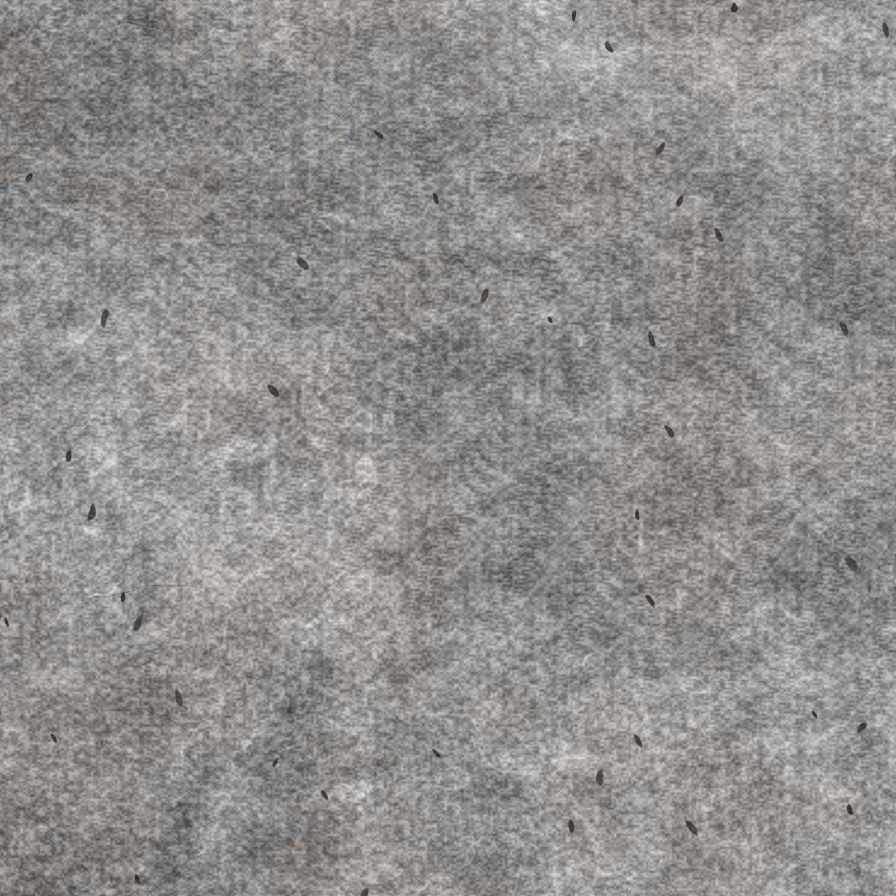
A WebGL 2 fragment shader for this texture:

```glsl
#version 300 es
precision highp float;

#define BASE_TONE 0.558
#define CLOUD_CONTRAST 0.25
#define MOTTLE_CONTRAST 0.24
#define GRAIN_CONTRAST 0.21
#define PATCH_LIFT 0.075
#define RIM_LIFT 0.09
#define WISP_LIFT 0.085
#define CRACK_DEPTH 0.09
#define FLECK_CHANCE 0.24
#define FLECK_COLOR vec3(0.20, 0.18, 0.17)
#define RUST_COLOR vec3(0.66, 0.57, 0.50)

uniform vec2 u_resolution;
out vec4 fragColor;

float hash(vec2 p) {
    return fract(sin(dot(p, vec2(127.1, 311.7))) * 43758.55);
}

float noise(vec2 p) {
    vec2 i = floor(p), f = fract(p);
    f = f * f * (3.0 - 2.0 * f);
    float low = mix(hash(i), hash(i + vec2(1, 0)), f.x);
    float high = mix(hash(i + vec2(0, 1)), hash(i + vec2(1, 1)), f.x);
    return mix(low, high, f.y);
}

float fbm(vec2 p) {
    float sum = 0.0, amp = 0.533;
    for (int i = 0; i < 4; i++) {
        sum += amp * noise(p);
        p = mat2(0.96, 0.28, -0.28, 0.96) * p * 2.03 + 19.7;
        amp *= 0.5;
    }
    return sum;
}

// Scattered ellipses: x = distance (1 on the outline), y = random id.
vec2 scatter(vec2 p, float cells, float chance, vec2 radii, float lean, float seed) {
    p *= cells;
    vec2 nearest = vec2(9.0, 0.0);
    for (int y = -1; y <= 1; y++)
    for (int x = -1; x <= 1; x++) {
        vec2 cell = floor(p) + vec2(x, y);
        vec2 key = cell + seed;
        if (hash(key) > chance) continue;
        vec2 jitter = vec2(hash(key + 3.3), hash(key + 7.7));
        vec2 d = p - cell - jitter;
        float angle = lean + 1.6 * (hash(key + 11.1) - 0.5);
        float c = cos(angle), s = sin(angle);
        d = mat2(c, -s, s, c) * d;
        float id = hash(key + 15.5);
        float dist = length(d / (radii * mix(0.45, 1.0, id)));
        if (dist < nearest.x) nearest = vec2(dist, id);
    }
    return nearest;
}

float ridge(float value, float width) {
    return 1.0 - smoothstep(0.0, width, abs(value - 0.5));
}

void main() {
    vec2 uv = gl_FragCoord.xy / u_resolution.y;
    vec2 ragged = vec2(noise(uv * 75.0), noise(uv * 75.0 + 41.0)) - 0.5;
    vec2 swirl = vec2(noise(uv * 22.0 + 5.0), noise(uv * 22.0 + 63.0)) - 0.5;
    vec2 warped = uv + 0.008 * ragged + 0.016 * swirl;

    // Broad horizontal clouds, mottling and sandy grain
    float cloud = fbm(uv * vec2(3.2, 5.5) + 8.0);
    float mottle = fbm(warped * vec2(25.0, 34.0) + 30.0);
    float coarse = noise(uv * vec2(165.0, 205.0));
    float fine = noise(uv * vec2(370.0, 410.0) + 90.0);
    float tone = BASE_TONE + CLOUD_CONTRAST * (cloud - 0.5);
    tone += MOTTLE_CONTRAST * (mottle - 0.5);
    tone += GRAIN_CONTRAST * (coarse + fine - 1.0);

    // Pale fossil patches, large and small
    vec2 large = scatter(warped, 8.0, 0.34, vec2(0.24, 0.15), 0.2, 20.0);
    vec2 small = scatter(warped, 26.0, 0.24, vec2(0.25, 0.18), 0.3, 50.0);
    float pale = smoothstep(1.12, 0.85, large.x) * large.y;
    pale = max(pale, smoothstep(1.2, 0.75, small.x) * small.y);
    tone += PATCH_LIFT * pale * (0.7 + 0.6 * coarse);

    // Broken shell rims
    vec2 shell = scatter(warped, 15.0, 0.36, vec2(0.27, 0.19), 0.5, 80.0);
    float rim = 1.0 - smoothstep(0.05, 0.24, abs(shell.x - 1.0));
    tone += RIM_LIFT * rim * smoothstep(0.4, 0.65, noise(uv * 38.0 + 12.0));

    // Light wisps and dark hairline cracks
    float wispArea = smoothstep(0.48, 0.64, fbm(uv * 6.0 + 70.0));
    tone += WISP_LIFT * wispArea * ridge(fbm(warped * 18.0 + 55.0), 0.045);
    float crackArea = smoothstep(0.5, 0.64, fbm(uv * 5.0 + 27.0));
    tone -= CRACK_DEPTH * crackArea * ridge(fbm(uv * vec2(7.0, 19.0) + 14.0), 0.016);

    // Cool to warm gray tint
    float warmth = smoothstep(0.3, 0.7, fbm(uv * 9.0 + 33.0));
    vec3 tint = mix(vec3(-0.001, -0.004, 0.004), vec3(0.012, 0.0, -0.014), warmth);
    vec3 color = vec3(tone) + tint;

    // Sparse rusty grains
    vec2 rust = scatter(warped, 20.0, 0.13, vec2(0.15, 0.08), 0.2, 110.0);
    color = mix(color, RUST_COLOR + 0.2 * (fine - 0.5), 0.5 * smoothstep(1.2, 0.6, rust.x));

    // Dark elongated flecks
    vec2 bent = uv + 0.005 * ragged;
    vec2 fleck = scatter(bent, 12.0, FLECK_CHANCE, vec2(0.05, 0.125), 0.1, 140.0);
    vec3 fleckColor = FLECK_COLOR + 0.12 * (fine - 0.5) + 0.08 * fleck.y;
    color = mix(color, fleckColor, 0.92 * smoothstep(1.2, 0.75, fleck.x));

    fragColor = vec4(clamp(color, 0.0, 1.0), 1.0);
}
```
